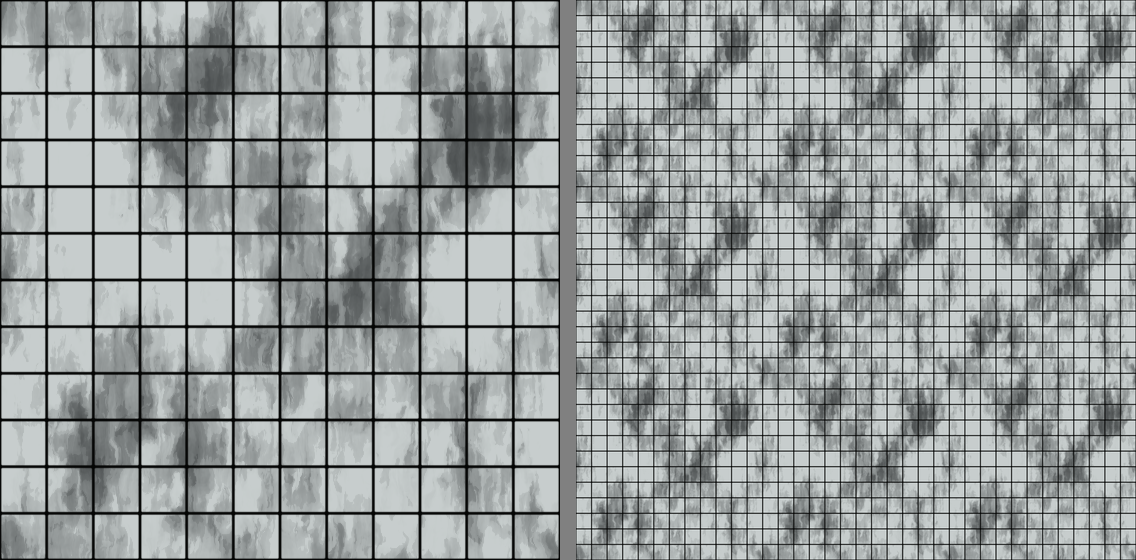
Left: one tile. Right: repeated 3 by 3.
This texture is drawn by a Shadertoy shader. Its source:

```glsl
const float TILES = 12.0;

float hash(vec2 p) {
    vec3 q = fract(p.xyx * 0.1031);
    q += dot(q, q.yzx + 33.33);
    return fract((q.x + q.y) * q.z);
}

// Value noise that wraps after a whole number of cells
float noise(vec2 p, vec2 period, float seed) {
    vec2 cell = floor(p);
    vec2 f = fract(p);
    f = f * f * (3.0 - 2.0 * f);
    float a = hash(mod(cell, period) + seed);
    float b = hash(mod(cell + vec2(1, 0), period) + seed);
    float c = hash(mod(cell + vec2(0, 1), period) + seed);
    float d = hash(mod(cell + vec2(1, 1), period) + seed);
    return mix(mix(a, b, f.x), mix(c, d, f.x), f.y);
}

// Layered noise centred on zero
float fbm(vec2 uv, vec2 freq, int octaves, float seed) {
    float sum = 0.0, total = 0.0, amp = 1.0;
    for (int i = 0; i < octaves; i++) {
        sum += amp * noise(uv * freq, freq, seed + 19.0 * float(i));
        total += amp;
        amp *= 0.55;
        freq *= 2.0;
    }
    return sum / total - 0.5;
}

// Darkness of the stains: broad patches broken into streaks and flakes
float grime(vec2 uv, float tileSeed) {
    vec2 warp = vec2(fbm(uv, vec2(40, 28), 4, tileSeed + 3.0),
                     fbm(uv, vec2(40, 28), 4, tileSeed + 71.0));
    float patches = 1.15 * fbm(uv + 0.05 * warp, vec2(6, 4), 4, 7.0);
    float streaks = fbm(uv + 0.02 * warp, vec2(64, 7), 4, tileSeed + 31.0);
    float base = patches + 0.45 * streaks + 0.07 * (hash(vec2(tileSeed, 5)) - 0.5);

    float dark = 0.0;
    for (int i = 0; i < 4; i++) {
        float layer = float(i);
        float flakes = fbm(uv + 0.05 * warp, vec2(30, 20), 4, tileSeed + 113.0 * (layer + 1.0));
        float height = base + 0.55 * flakes;
        dark += 0.05 * smoothstep(0.0, 0.035, height + 0.04 - 0.1 * layer);
        dark += 0.14 * clamp(height + 0.05, 0.0, 0.5);
    }
    return dark;
}

// Signed distance to the rounded tile, zero at the cell border
float tileDistance(vec2 local) {
    vec2 q = abs(local - 0.5) - 0.44;
    return length(max(q, 0.0)) + min(max(q.x, q.y), 0.0) - 0.06;
}

void mainImage(out vec4 fragColor, in vec2 fragCoord) {
    vec2 uv = fragCoord / iResolution.xy;
    vec2 grid = uv * TILES;
    float tileSeed = floor(400.0 * hash(mod(floor(grid), TILES) + 11.0));

    // Glazed surface and its stains
    vec3 glaze = vec3(0.78, 0.805, 0.803);
    vec3 color = glaze - grime(uv, tileSeed) * vec3(1.0, 1.02, 1.01);

    // Dark joints with soft edges
    float face = smoothstep(0.008, 0.05, -tileDistance(fract(grid)));
    color = mix(vec3(0.02, 0.022, 0.02), max(color, 0.3), face);
    fragColor = vec4(color, 1.0);
}
```
